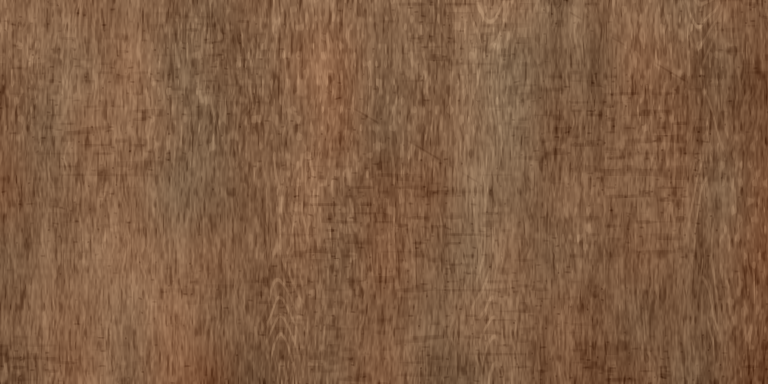
Write a WebGL 2 fragment shader that draws this texture.

```glsl
#version 300 es
precision highp float;

uniform vec2 u_resolution;
out vec4 fragColor;

float hash(vec2 p) {
    vec3 q = fract(p.xyx * vec3(0.1031, 0.1030, 0.0973));
    q += dot(q, q.yzx + 33.33);
    return fract((q.x + q.y) * q.z);
}

float noise(vec2 p) {
    vec2 cell = floor(p);
    vec2 f = fract(p);
    f = f * f * (3.0 - 2.0 * f);
    float low = mix(hash(cell), hash(cell + vec2(1, 0)), f.x);
    float high = mix(hash(cell + vec2(0, 1)), hash(cell + vec2(1, 1)), f.x);
    return mix(low, high, f.y);
}

// Noise centred on zero, stretched by a separate scale per axis
float grain(vec2 p, vec2 scale, float seed) {
    return noise(p * scale + seed) - 0.5;
}

float segmentDistance(vec2 p, vec2 a, vec2 span) {
    float t = clamp(dot(p - a, span) / dot(span, span), 0.0, 1.0);
    return length(p - a - span * t);
}

// Thin wavy fibres that swell and fade along their length
float fibres(vec2 p, float count, float seed) {
    float phase = p.x * count;
    phase += 2.2 * grain(p, vec2(16.0, 5.0), seed) + 1.5 * grain(p, vec2(45.0, 22.0), seed);
    float wave = abs(fract(phase) - 0.5) * 4.0 - 1.0;
    return wave * smoothstep(0.2, 0.8, noise(p * vec2(60.0, 16.0) + seed));
}

// Pale nested growth rings around a vertical axis
float cathedral(vec2 p, float axis, float seed) {
    float x = p.x - axis + 0.06 * grain(p, vec2(1.0, 3.5), seed);
    float field = 6.0 * sqrt(x * x + 0.0002);
    field += 0.95 * noise(vec2(seed, p.y * 2.6 + seed));
    field += 0.10 * grain(p, vec2(30.0, 10.0), seed);
    float rings = field / 0.13;
    float offset = abs(fract(rings) - 0.5);
    float line = 1.0 - smoothstep(0.04, 0.10 + 0.8 * fwidth(rings), offset);
    float fade = exp(-x * x / 0.0026);
    float broken = smoothstep(0.3, 0.6, noise(p * vec2(16.0, 6.0) + seed));
    return line * fade * broken;
}

// Short dark nicks across the grain, one candidate per cell
float crossNicks(vec2 p, vec2 cellSize, float density, float seed, float pixel) {
    vec2 id = floor(p / cellSize);
    vec2 local = (fract(p / cellSize) - 0.5) * cellSize;
    vec2 key = id + seed;
    vec2 jitter = vec2(hash(key + 3.1), hash(key + 8.7)) - 0.5;
    vec2 d = abs(local - jitter * cellSize * 0.5);
    float size = hash(key + 15.3);
    float halfLength = cellSize.x * mix(0.03, 0.22, size * size);
    float along = 1.0 - smoothstep(halfLength * 0.3, halfLength + pixel, d.x);
    float across = 1.0 - smoothstep(0.0005, 0.0018 + pixel, d.y);
    return along * across * step(hash(key), density) * mix(0.25, 1.0, hash(key + 21.9));
}

void main() {
    vec2 p = gl_FragCoord.xy / u_resolution.y;
    float pixel = 1.0 / u_resolution.y;
    vec2 w = p;
    w.x += 0.010 * grain(p, vec2(7.0, 4.0), 5.0) + 0.004 * grain(p, vec2(25.0, 13.0), 9.0);

    // Broad vertical bands and cloudy stains
    float tone = 0.50;
    tone += 0.40 * grain(w, vec2(5.0, 0.7), 12.0);
    tone += 0.26 * grain(w, vec2(18.0, 0.9), 31.0);
    tone += 0.26 * grain(p, vec2(5.0, 4.0), 47.0);
    tone += 0.14 * grain(p, vec2(17.0, 20.0), 53.0);
    tone += 0.10 * smoothstep(1.165, 1.175, w.x) * (1.0 - smoothstep(1.34, 1.44, w.x));
    tone -= 0.12 * smoothstep(1.80, 2.0, p.x) + 0.07 * (1.0 - smoothstep(0.0, 0.14, p.y));

    // Crisp fibres, pores and pale flecks
    tone += 0.10 * fibres(p, 78.0, 61.0);
    tone += 0.34 * grain(w, vec2(175.0, 24.0), 67.0);
    tone += 0.30 * grain(w, vec2(256.0, 75.0), 79.0);
    tone += 0.12 * grain(w, vec2(70.0, 8.0), 73.0);
    tone -= 0.26 * smoothstep(0.66, 0.90, noise(w * vec2(150.0, 30.0) + 87.0));
    float fleckArea = smoothstep(0.35, 0.75, noise(p * vec2(4.0, 2.5) + 91.0));
    tone += 0.26 * fleckArea * smoothstep(0.6, 0.85, noise(w * vec2(130.0, 42.0) + 97.0));

    // Growth ring figures
    for (int i = 0; i < 3; i++) {
        float n = float(i);
        tone += 0.32 * cathedral(p, 0.73 + 0.55 * n, 4.0 + 7.0 * n);
    }

    // Clustered nicks and faint smudges across the grain
    float cluster = smoothstep(0.35, 0.85, noise(p * vec2(3.5, 4.5) + 103.0));
    for (int i = 0; i < 3; i++) {
        float n = float(i);
        vec2 cellSize = vec2(0.060, 0.028) * (1.0 - 0.2 * n);
        vec2 shifted = p + vec2(0.021, 0.013) * n;
        shifted.y += 0.006 * grain(p, vec2(45.0, 5.0), n);
        tone -= 0.30 * crossNicks(shifted, cellSize, 0.04 + 0.22 * cluster, 40.0 * n, pixel);
    }
    tone -= 0.20 * cluster * smoothstep(0.6, 0.9, noise(p * vec2(22.0, 90.0) + 107.0));

    // Long worn diagonal scratches
    for (int i = 0; i < 2; i++) {
        vec2 start = vec2(0.85, 0.76) + float(i) * vec2(0.58, 0.24);
        float d = segmentDistance(p, start, vec2(0.42, -0.25));
        float worn = smoothstep(0.3, 0.8, noise(p * 26.0 + 111.0));
        tone -= 0.18 * worn * (1.0 - smoothstep(0.0004, 0.0020 + pixel, d));
    }

    // Brown ramp with reddish and greyish drift
    vec3 umber = vec3(0.36, 0.232, 0.145);
    vec3 tan = vec3(0.64, 0.502, 0.383);
    vec3 color = mix(umber, tan, clamp(tone, -0.3, 1.2));
    float drift = grain(w, vec2(6.0, 1.4), 121.0) + 0.6 * grain(p, vec2(9.0, 6.0), 133.0);
    color += drift * vec3(-0.034, 0.014, 0.026);
    fragColor = vec4(color, 1.0);
}
```
